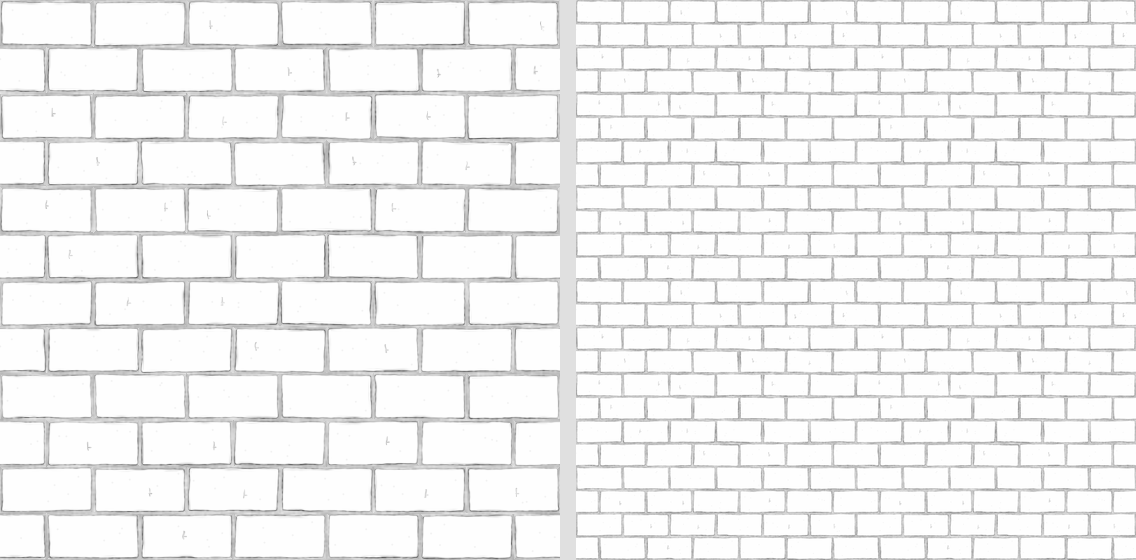
Left: one tile. Right: repeated 2 by 2.
This texture map is drawn by a Shadertoy shader. Its source:

```glsl
// Pencil-sketched white brick wall in running bond, six bricks by twelve courses.
// Each brick is a slightly skewed rounded box; wrapped value noise roughens the
// outlines, streaks the grey mortar and breaks up small marks on the faces.

const float COURSES = 12.0;              // one unit is one course height
const float COLUMNS = 6.0;               // each brick is two units long
const vec2 BRICK_HALF = vec2(0.953, 0.453);
const float CORNER = 0.05;

float hash(vec2 p) {
    return fract(sin(dot(p, vec2(127.1, 311.7))) * 43758.545);
}

vec2 hash2(vec2 p, float seed) {
    return vec2(hash(p + seed), hash(p + seed + 19.3));
}

// Value noise over the wall; whole-number frequencies wrap at its borders.
float wrapNoise(vec2 p, vec2 freq, float seed) {
    vec2 period = COURSES * freq;
    vec2 g = p * freq;
    vec2 i = floor(g);
    vec2 f = fract(g);
    f = f * f * (3.0 - 2.0 * f);
    vec2 a = mod(i, period);
    vec2 b = mod(i + 1.0, period);
    float low = mix(hash(a + seed), hash(vec2(b.x, a.y) + seed), f.x);
    float high = mix(hash(vec2(a.x, b.y) + seed), hash(b + seed), f.x);
    return mix(low, high, f.y);
}

float roundBox(vec2 p, vec2 halfSize, float radius) {
    vec2 d = abs(p) - halfSize + radius;
    return length(max(d, 0.0)) + min(max(d.x, d.y), 0.0) - radius;
}

// Coverage of a soft stroke at distance d from its centre line.
float stroke(float d, float halfWidth, float blur) {
    return 1.0 - smoothstep(halfWidth - blur, halfWidth + blur, abs(d));
}

// Signed distance to the hand-drawn outline of one brick.
float brickDistance(vec2 q, vec2 p, vec2 id) {
    vec2 skew = (hash2(id, 3.1) - 0.5) * vec2(0.07, 0.03);
    vec2 shift = (hash2(id, 7.7) - 0.5) * 0.018;
    float wobble = wrapNoise(p, vec2(3.0), 11.0) - 0.5;
    float rough = wrapNoise(p, vec2(11.0), 23.0) - 0.5;
    vec2 drawn = q + skew * q.yx + shift;
    return roundBox(drawn, BRICK_HALF, CORNER) + 0.02 * wobble + 0.012 * rough;
}

// Faint dots on every face, and a short broken scratch on some of them.
float faceMarks(vec2 q, vec2 p, vec2 id, float grit, float blur) {
    float marks = 0.0;
    for (int i = 0; i < 4; i++) {
        vec2 centre = (hash2(id, 31.0 + 5.0 * float(i)) - 0.5) * vec2(1.7, 0.7);
        marks = max(marks, 0.05 * stroke(length(q - centre), 0.018, blur));
    }
    vec2 s = q - (hash2(id, 61.0) - 0.5) * vec2(1.3, 0.25);
    float bend = 0.05 * (wrapNoise(p, vec2(10.0), 41.0) - 0.5);
    float scratch = length(vec2(s.x + bend, max(abs(s.y) - 0.08, 0.0)));
    float tick = length(vec2(max(abs(s.x - 0.025) - 0.025, 0.0), s.y + 0.03));
    float drawn = stroke(min(scratch, tick), 0.013, blur);
    return max(marks, step(0.6, hash(id + 83.0)) * drawn * (0.08 + 0.2 * grit));
}

void mainImage(out vec4 fragColor, in vec2 fragCoord) {
    vec2 p = fragCoord / iResolution.xy * COURSES;
    float blur = 0.75 * COURSES / min(iResolution.x, iResolution.y);

    // Running bond: every other course moves by half a brick.
    float row = floor(p.y);
    float x = 0.5 * p.x + 0.5 * (1.0 - mod(row, 2.0));
    vec2 id = vec2(mod(floor(x), COLUMNS), row);
    vec2 q = vec2(2.0 * fract(x) - 1.0, fract(p.y) - 0.5);

    float d = brickDistance(q, p, id);
    float grit = wrapNoise(p, vec2(20.0), 53.0);

    // Streaks and pencil pressure follow the direction of the nearest joint.
    float upright = step(1.0 - abs(q.x), 0.5 - abs(q.y));
    vec2 along = mix(vec2(3.0, 28.0), vec2(28.0, 3.0), upright);
    float streak = wrapNoise(p, along, 67.0);
    float pressure = wrapNoise(p, vec2(2.0), 71.0);

    // Brick face with sketchy shading just inside its edge.
    float shade = 0.995 - faceMarks(q, p, id, grit, blur);
    float edgeTone = smoothstep(-0.075, 0.0, d) * smoothstep(0.45, 0.9, streak);
    shade -= 0.16 * edgeTone * smoothstep(0.35, 0.8, pressure);

    // Light streaked mortar.
    float mortar = 0.92 - 0.18 * streak - 0.07 * grit;
    shade = mix(shade, mortar, smoothstep(-blur, blur, d));

    // Uneven outline, heaviest along the lower edge and the sides.
    float side = mix(mix(0.17, 0.32, step(q.y, 0.0)), 0.27, upright);
    float weight = side * (0.45 + 0.9 * pressure) * (0.65 + 0.6 * grit);
    shade -= weight * stroke(d, 0.012, blur);

    fragColor = vec4(vec3(clamp(shade, 0.0, 1.0)), 1.0);
}
```
